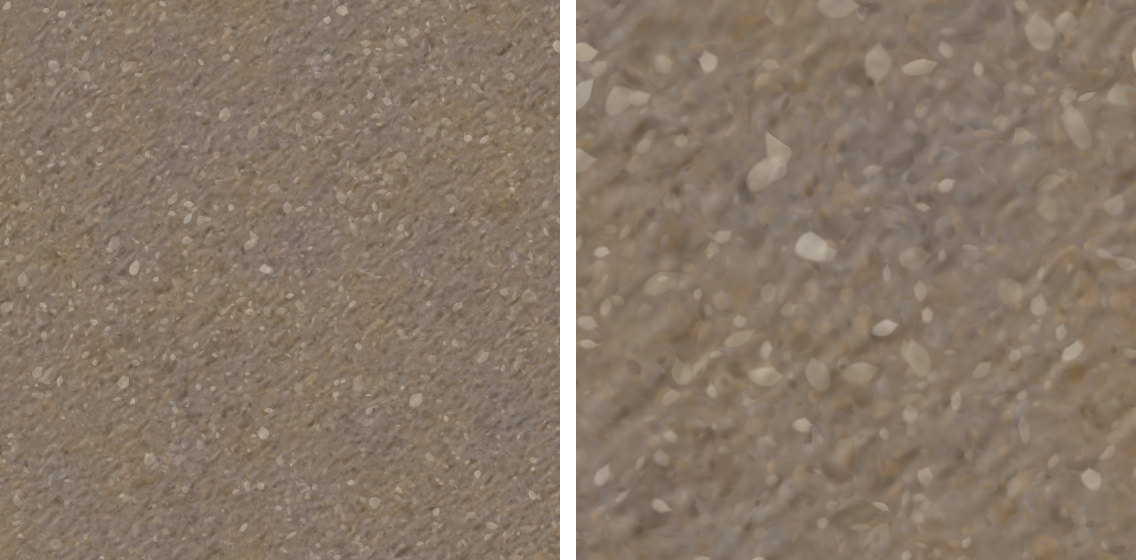
Left: the whole. Right: its middle third, enlarged.
Write a WebGL 2 fragment shader that draws this texture.

```glsl
#version 300 es
precision highp float;
// Compacted sandy gravel: fine tinted grains, diagonal relief and scattered pale chips.

uniform vec2 u_resolution;
out vec4 fragColor;

vec3 hash3(vec2 cell, float seed) {
    vec3 p = fract(vec3(cell.xyx + seed * 17.3) * vec3(0.1031, 0.1030, 0.0973));
    p += dot(p, p.yxz + 33.33);
    return fract((p.xxy + p.yxx) * p.zyx);
}

float valueNoise(vec2 p, float seed) {
    vec2 i = floor(p), f = fract(p);
    f = f * f * (3.0 - 2.0 * f);
    float low = mix(hash3(i, seed).x, hash3(i + vec2(1, 0), seed).x, f.x);
    float high = mix(hash3(i + vec2(0, 1), seed).x, hash3(i + vec2(1, 1), seed).x, f.x);
    return mix(low, high, f.y);
}

// Coordinates measured along and across a direction
vec2 turn(vec2 p, float angle) {
    float c = cos(angle), s = sin(angle);
    return mat2(c, -s, s, c) * p;
}

// Mineral colour, from brown through grey and ochre to buff
vec3 mineral(float pick, float tone) {
    vec3 colour = mix(vec3(0.48, 0.415, 0.36), vec3(0.51, 0.467, 0.43), smoothstep(0.2, 0.35, pick));
    colour = mix(colour, vec3(0.55, 0.465, 0.36), smoothstep(0.52, 0.62, pick));
    colour = mix(colour, vec3(0.58, 0.525, 0.46), smoothstep(0.8, 0.9, pick));
    return colour + (tone - 0.5) * 0.09;
}

// Lays one sheet of angular stones over the ground
vec3 layStones(vec3 ground, vec2 uv, float scale, float coverage, float pale, float seed) {
    vec2 p = uv * scale, cell = floor(p);
    float soft = 0.0018 * scale;
    for (int y = -1; y <= 1; y++) {
        for (int x = -1; x <= 1; x++) {
            vec2 id = cell + vec2(x, y);
            vec3 place = hash3(id, seed), look = hash3(id, seed + 5.0);
            vec3 form = hash3(id, seed + 9.0);
            if (form.x > coverage) continue;
            vec2 d = turn(p - id - 0.15 - 0.7 * place.xy, 0.7 + (place.z - 0.5) * 2.6);
            float radius = mix(0.26, 0.58, form.y * form.y);
            d.y /= mix(0.45, 0.85, form.z);
            // Chipped outline: an ellipse cut by a slanted facet
            float shape = max(length(d), dot(abs(d), vec2(0.78, 0.72)) + 0.22 * d.x) - radius;
            float mask = 1.0 - smoothstep(-soft, soft, shape);
            vec3 chip = mix(vec3(0.60, 0.545, 0.47), vec3(0.70, 0.655, 0.595), look.x);
            chip += vec3(0.012, 0.0, -0.025) * (look.y - 0.4);
            vec3 stone = mix(mineral(look.x, look.y), chip, pale);
            stone += 0.03 * clamp(d.y / radius, -1.0, 1.0);
            ground = mix(ground, stone, mask * mix(0.4, 0.9, look.z));
        }
    }
    return ground;
}

void main() {
    vec2 uv = gl_FragCoord.xy / u_resolution.y;
    vec2 warp = vec2(valueNoise(uv * 45.0, 1.0), valueNoise(uv * 45.0, 2.0)) - 0.5;
    vec2 bent = uv + warp * 0.009;

    // Packed ground, coarse grains under fine ones
    vec3 colour = vec3(0.515, 0.453, 0.392);
    colour = layStones(colour, bent, 48.0, 0.75, 0.0, 3.0);
    colour = layStones(colour, bent + 0.37, 85.0, 0.75, 0.0, 21.0);
    colour = layStones(colour, bent + 0.71, 125.0, 0.45, 0.0, 37.0);

    // Broad drifts of ochre and blue-grey
    float drift = valueNoise(uv * 9.0, 4.0) * 0.6 + valueNoise(uv * 24.0, 6.0) * 0.4 - 0.5;
    colour += drift * vec3(0.035, 0.012, -0.045);

    // Pale chips, gathered in loose clusters
    float cluster = smoothstep(0.25, 0.8, valueNoise(uv * 6.0, 8.0));
    colour = layStones(colour, bent + 0.13, 44.0, 0.08 + 0.12 * cluster, 1.0, 51.0);
    colour = layStones(colour, bent + 0.59, 72.0, 0.05 + 0.09 * cluster, 1.0, 67.0);

    // Short diagonal ridges lit from the upper left, with dark crevices
    vec2 ridge = turn(bent, 0.75) * vec2(68.0, 120.0);
    float height = valueNoise(ridge, 11.0);
    float slope = height - valueNoise(ridge + vec2(0.1, 0.45), 11.0);
    float crevice = smoothstep(0.68, 0.95, valueNoise(ridge * 0.8 + 31.0, 13.0));
    colour += slope * 0.11;
    colour -= crevice * vec3(0.055, 0.055, 0.06);

    // Fine dust
    colour += (valueNoise(uv * 210.0, 15.0) - 0.5) * 0.04;
    fragColor = vec4(colour + 0.008, 1.0);
}
```
